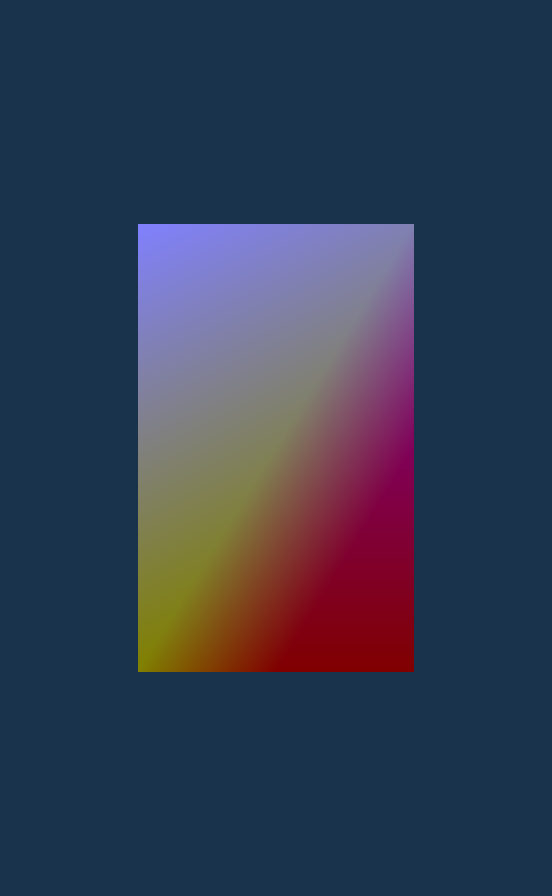
Give the GLSL for this background, as a Shadertoy shader.

```glsl
const vec3 BACKGROUND = vec3(0.10, 0.20, 0.30);
const vec2 PANEL_CENTER = vec2(0.5);
const vec2 PANEL_HALF_SIZE = vec2(0.25);

// Corner colours; the negative green clips to zero across the lower right
const vec3 TOP_LEFT = vec3(0.5, 0.5, 1.0);
const vec3 TOP_RIGHT = vec3(0.5, 0.5, 0.7);
const vec3 BOTTOM_LEFT = vec3(0.5, 0.5, 0.0);
const vec3 BOTTOM_RIGHT = vec3(0.5, -0.5, 0.0);

// Linear blend over two triangles that share the rising diagonal
vec3 panelColor(vec2 p) {
    vec3 upper = BOTTOM_LEFT + p.y * (TOP_LEFT - BOTTOM_LEFT)
               + p.x * (TOP_RIGHT - TOP_LEFT);
    vec3 lower = BOTTOM_LEFT + p.x * (BOTTOM_RIGHT - BOTTOM_LEFT)
               + p.y * (TOP_RIGHT - BOTTOM_RIGHT);
    return clamp(p.y > p.x ? upper : lower, 0.0, 1.0);
}

// Box coverage with an edge one pixel wide
float panelMask(vec2 uv) {
    vec2 edge = (PANEL_HALF_SIZE - abs(uv - PANEL_CENTER)) * iResolution.xy;
    vec2 cover = clamp(edge + 0.5, 0.0, 1.0);
    return cover.x * cover.y;
}

void mainImage(out vec4 fragColor, in vec2 fragCoord) {
    vec2 uv = fragCoord / iResolution.xy;
    vec2 local = (uv - PANEL_CENTER) / (2.0 * PANEL_HALF_SIZE) + 0.5;
    vec3 color = mix(BACKGROUND, panelColor(local), panelMask(uv));
    fragColor = vec4(color, 1.0);
}
```
